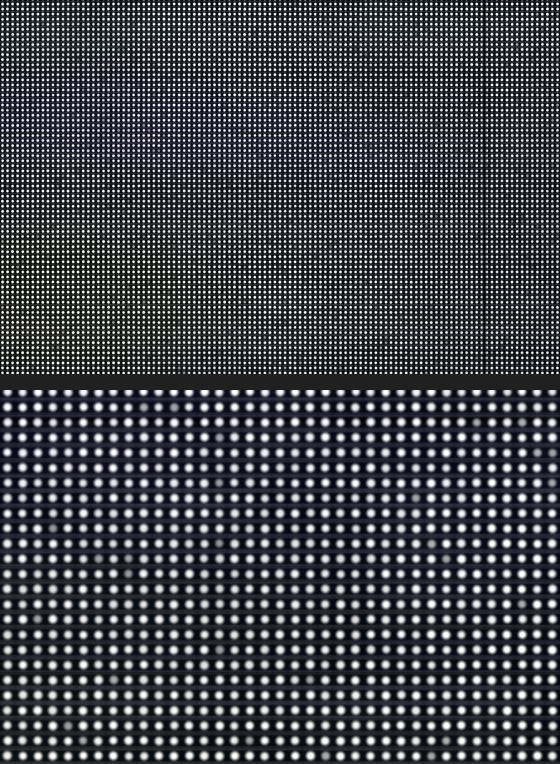
Top, the full canvas; bottom, a detail of the centre.
Give the GLSL for this texture, as a WebGL 1 fragment shader.

```glsl
precision highp float;
// Panel of small white LEDs in a dark grid with faint louvers, seams and uneven tint.

uniform vec2 u_resolution;

const vec2 GRID = vec2(111.0, 74.0);      // lamps across and down
const vec2 GRID_SHIFT = vec2(0.0, 0.3);   // offset of the grid, in cells
const float LAMP_RADIUS = 0.258;          // in cell heights
const float LAMP_SOFTNESS = 0.17;
const vec3 GAP_COLOR = vec3(0.030, 0.038, 0.057);
const vec3 LOUVER_COLOR = vec3(0.165, 0.167, 0.192);
const vec3 LAMP_COLOR = vec3(1.0, 1.0, 1.0);

// Sine-free hash, 0 to 1
float hash(vec2 p) {
  vec3 q = fract(vec3(p.xyx) * 0.1031);
  q += dot(q, q.yzx + 33.33);
  return fract((q.x + q.y) * q.z);
}

// Smooth value noise, 0 to 1
float noise(vec2 p) {
  vec2 i = floor(p);
  vec2 f = fract(p);
  f = f * f * (3.0 - 2.0 * f);
  float low = mix(hash(i), hash(i + vec2(1.0, 0.0)), f.x);
  float high = mix(hash(i + vec2(0.0, 1.0)), hash(i + vec2(1.0)), f.x);
  return mix(low, high, f.y);
}

// Smooth round patch of light
float glow(vec2 p, vec2 center, vec2 size) {
  vec2 d = (p - center) / size;
  return exp(-dot(d, d));
}

// Coverage of a soft disc
float disc(vec2 p, float radius, float softness) {
  return 1.0 - smoothstep(radius - softness, radius + softness, length(p));
}

// Thin line around a coordinate
float seam(float x, float position, float halfWidth, float softness) {
  return 1.0 - smoothstep(halfWidth, halfWidth + softness, abs(x - position));
}

// Broad color cast: violet across the middle, green and warm at the corners
vec3 panelTint(vec2 uv) {
  vec3 tint = vec3(0.0);
  tint += vec3(0.012, 0.002, 0.042) * glow(uv, vec2(0.18, 0.67), vec2(0.36, 0.17));
  tint += vec3(0.007, 0.001, 0.026) * glow(uv, vec2(0.72, 0.57), vec2(0.40, 0.20));
  tint += vec3(-0.006, 0.016, 0.016) * glow(uv, vec2(0.08, 0.98), vec2(0.28, 0.18));
  tint += vec3(-0.002, 0.011, 0.007) * glow(uv, vec2(0.78, 0.94), vec2(0.35, 0.18));
  tint += vec3(0.012, 0.012, -0.020) * glow(uv, vec2(0.10, 0.20), vec2(0.32, 0.26));
  tint += vec3(0.000, 0.010, 0.000) * glow(uv, vec2(0.48, 0.17), vec2(0.30, 0.22));
  return tint;
}

// Lamp light in one cell, with slight changes in place, size and brightness
float lamp(vec2 local, vec2 cell, float pixel) {
  float level = mix(0.93, 1.06, hash(cell + 7.0));
  level *= mix(1.0, 0.66, step(0.97, hash(cell + 31.0)));
  vec2 jitter = (vec2(hash(cell + 53.0), hash(cell + 79.0)) - 0.5) * 0.05;
  float radius = LAMP_RADIUS * mix(0.94, 1.06, hash(cell + 97.0));
  return level * disc(local - jitter, radius, max(LAMP_SOFTNESS, 0.6 * pixel));
}

void main() {
  vec2 uv = gl_FragCoord.xy / u_resolution;
  vec2 grid = uv * GRID + GRID_SHIFT;
  vec2 cell = floor(grid);
  vec2 offset = fract(grid) - 0.5;
  float pixel = GRID.y / u_resolution.y;

  // Cell shape, measured in cell heights
  float cellAspect = u_resolution.x * GRID.y / (u_resolution.y * GRID.x);
  vec2 local = offset * vec2(cellAspect, 1.0);

  // Raised louvers between rows, darker at the column gaps
  float louver = smoothstep(0.27, 0.43, abs(offset.y));
  louver *= mix(0.82, 1.0, smoothstep(0.48, 0.25, abs(offset.x)));
  louver *= mix(0.70, 1.15, hash(vec2(cell.y, 5.0)));
  vec3 color = mix(GAP_COLOR, LOUVER_COLOR, louver);
  color += 0.030 * (noise(uv * vec2(24.0, 16.0)) - 0.5);
  color += panelTint(uv);

  // Joints between modules
  float joints = 0.55 * seam(uv.x, 0.865, 0.0012, 0.0015);
  joints = max(joints, 0.60 * seam(uv.y, 0.640, 0.0010, 0.0018));
  joints = max(joints, 0.30 * seam(uv.y, 0.414, 0.0008, 0.0015));
  color *= 1.0 - joints;

  // Lamps, slightly dimmed beside the vertical joint and in uneven patches
  float light = lamp(local, cell, pixel);
  light *= mix(0.90, 1.06, noise(uv * vec2(6.0, 4.0) + 11.0));
  light *= 1.0 - 0.30 * seam(uv.x, 0.865, 0.003, 0.003);
  vec3 lampColor = LAMP_COLOR + 0.8 * panelTint(uv);
  color = mix(color, lampColor, clamp(light, 0.0, 1.0));

  gl_FragColor = vec4(clamp(color, 0.0, 1.0), 1.0);
}
```
